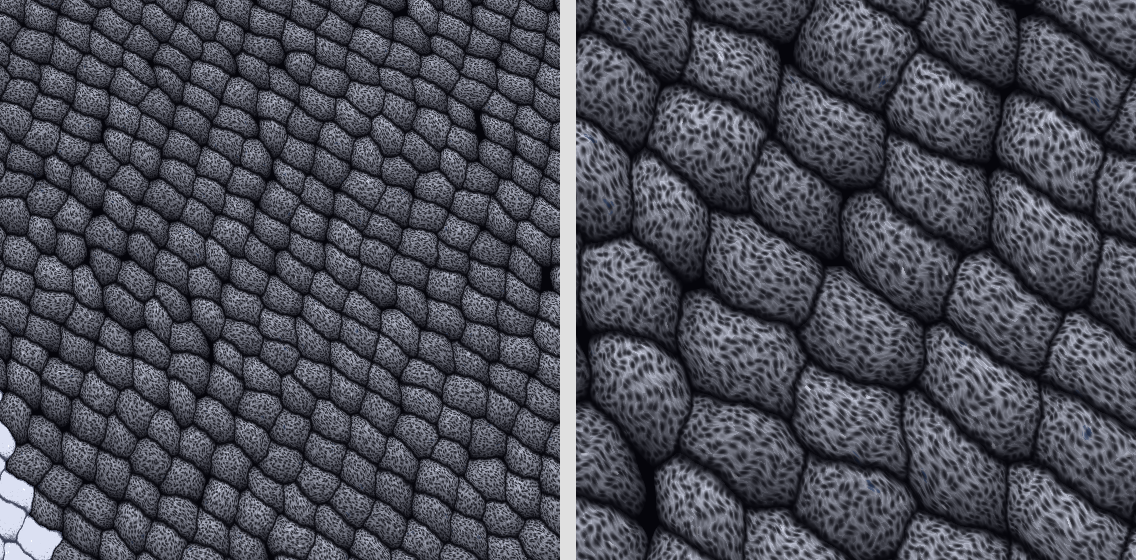
Left: the whole. Right: its middle third, enlarged.
Reproduce this texture procedurally as a Shadertoy shader.

```glsl
// Chunky knitted rug: sloping rows of plump charcoal yarn loops, with a pale corner.
// Each loop is a jittered, pointed dome on a slanted lattice; the highest dome wins.
// Deep creases part the rows, and cellular noise gives the stretched knit.

const vec2 ROW_STEP = vec2(0.060, -0.032);    // next loop along a row
const vec2 COLUMN_STEP = vec2(0.016, 0.048);  // next row up
const float ROW_SLIDE = 0.35;                 // random shift of whole rows
const vec2 LOOP_RADII = vec2(0.045, 0.031);   // half length, half width
const float LOOP_ANGLE = -0.80;
const float ANGLE_SPREAD = 0.6;
const float JITTER = 0.24;
const float PERSPECTIVE = 0.15;
const float ROW_CREASE = 0.50;                // softness of creases between rows
const float LOOP_CREASE = 0.24;               // and between loops of one row
const vec2 KNIT_SIZE = vec2(0.0076, 0.0047);
const vec2 FIBRE_SIZE = vec2(0.0056, 0.0025);
const vec2 LIGHT_DIR = vec2(0.15, 0.99);
const vec3 SHADOW = vec3(0.018, 0.018, 0.042);
const vec3 CHARCOAL = vec3(0.47, 0.48, 0.53);
const vec3 PALE_SHADOW = vec3(0.22, 0.24, 0.32);
const vec3 PALE = vec3(0.86, 0.88, 0.95);
const vec3 BLUE_FIBRE = vec3(0.12, 0.22, 0.40);
const vec2 PALE_NORMAL = vec2(1.0, 0.5);      // line that bounds the pale corner
const float PALE_LIMIT = -0.60;

vec2 hash2(vec2 p) {
    vec3 q = fract(p.xyx * vec3(0.1031, 0.1030, 0.0973));
    q += dot(q, q.yzx + 33.33);
    return fract((q.xx + q.yz) * q.zy);
}

mat2 rotation(float a) {
    return mat2(cos(a), -sin(a), sin(a), cos(a));
}

// Distance to the nearest scattered point, and a random value for that point
vec2 cellular(vec2 p) {
    vec2 nearest = vec2(9.0, 0.0);
    for (int y = -1; y <= 1; y++)
    for (int x = -1; x <= 1; x++) {
        vec2 id = floor(p) + vec2(x, y);
        float d = length(id + 0.1 + 0.8 * hash2(id) - p);
        if (d < nearest.x) nearest = vec2(d, hash2(id + 71.0).x);
    }
    return nearest;
}

// Bends straight rows and roughens the outlines of the loops
vec2 warp(vec2 p) {
    vec2 slow = vec2(sin(p.y * 13.0 + 1.0), sin(p.x * 10.0 + p.y * 5.0));
    vec2 mid = vec2(sin(p.y * 67.0 + p.x * 31.0), sin(p.x * 73.0 - p.y * 29.0));
    vec2 fine = vec2(sin(p.y * 231.0 + p.x * 90.0), sin(p.x * 257.0 - p.y * 120.0));
    return p + 0.006 * slow + 0.0025 * mid + 0.0008 * fine;
}

// Height of one loop's dome; also gives its centre and the position within it
float loopHeight(vec2 q, vec2 id, out vec2 centre, out vec2 local) {
    vec2 place = hash2(id + 107.0);
    vec2 shape = hash2(id + 231.0);
    float slide = ROW_SLIDE * (hash2(vec2(id.y + 319.0, 17.0)).x - 0.5);
    centre = mat2(ROW_STEP, COLUMN_STEP) * (id + 0.5 + vec2(slide, 0.0) + JITTER * (place - 0.5));
    float narrow = smoothstep(0.6, 0.95, shape.x);
    local = rotation(LOOP_ANGLE + ANGLE_SPREAD * (shape.y - 0.5) - 0.3 * narrow) * (q - centre);
    vec2 e = local / (LOOP_RADII * vec2(1.0, mix(1.08, 0.8, narrow)));
    float along = clamp(e.x, -1.0, 1.0);
    e.y /= 1.0 - 0.12 * along - 0.2 * along * along;   // pointed ends
    return 1.0 - dot(e, e) - 0.3 * e.x + 0.25 * (place.x - 0.5);
}

void mainImage(out vec4 fragColor, in vec2 fragCoord) {
    vec2 p = fragCoord / iResolution.xy - 0.5;
    vec2 q = warp(p * (1.0 + PERSPECTIVE * p.y));

    // Highest loop, its rival in the same row, and the best of the other rows
    vec2 base = floor(inverse(mat2(ROW_STEP, COLUMN_STEP)) * q);
    float top = -99.0, sameRow = -99.0, otherRow = -99.0;
    vec2 topId = base, topCentre = q, topLocal = vec2(0.0);
    for (int y = -2; y <= 2; y++) {
        float rowTop = -99.0, rowSecond = -99.0;
        vec2 rowId = base, rowCentre = q, rowLocal = vec2(0.0), centre, local;
        for (int x = -2; x <= 2; x++) {
            vec2 id = base + vec2(x, y);
            float height = loopHeight(q, id, centre, local);
            rowSecond = max(rowSecond, min(height, rowTop));
            if (height > rowTop) {
                rowTop = height; rowId = id; rowCentre = centre; rowLocal = local;
            }
        }
        otherRow = max(otherRow, min(rowTop, top));
        if (rowTop > top) {
            top = rowTop; sameRow = rowSecond;
            topId = rowId; topCentre = rowCentre; topLocal = rowLocal;
        }
    }

    // Rounded form, lit from above, with dark creases and gaps
    float character = hash2(topId + 409.0).x;
    float form = sqrt(clamp(top + 0.15, 0.0, 1.0));
    float lit = 0.66 + 0.46 * dot(q - topCentre, LIGHT_DIR) / LOOP_RADII.x;
    float crease = mix(0.1, 1.0, smoothstep(-0.03, ROW_CREASE, top - otherRow))
                 * mix(0.2, 1.0, smoothstep(0.0, LOOP_CREASE, top - sameRow));
    float tone = form * max(lit, 0.1) * crease * (0.96 + 0.16 * character);

    // Stretched knit holes wrap over the dome; finer fibres lie on top
    vec2 wrapped = topLocal * (1.3 - 0.3 * clamp(top, 0.0, 1.0));
    wrapped += 0.0010 * sin(wrapped.yx * 330.0 + character * 6.0);
    vec2 knit = cellular(wrapped / KNIT_SIZE + topId * 37.0);
    vec2 fibre = cellular(wrapped / FIBRE_SIZE + topId * 53.0);
    bool isPale = dot(topCentre, PALE_NORMAL) < PALE_LIMIT;
    tone *= mix(isPale ? 0.8 : 0.36, 1.25, smoothstep(0.08, 0.55, knit.x));
    tone *= 0.74 + 0.38 * fibre.y + 0.26 * smoothstep(0.1, 0.6, fibre.x);

    // Colour, then rare bright and blue fibres
    vec3 colour = isPale ? mix(PALE_SHADOW, PALE, smoothstep(0.0, 0.55, tone))
                         : mix(SHADOW, CHARCOAL, tone);
    float fleck = (1.0 - smoothstep(0.2, 0.6, fibre.x)) * crease * form;
    colour += 0.22 * fleck * step(0.995, fibre.y);
    colour = mix(colour, BLUE_FIBRE, 0.5 * fleck * step(0.997, knit.y));
    fragColor = vec4(colour, 1.0);
}
```
